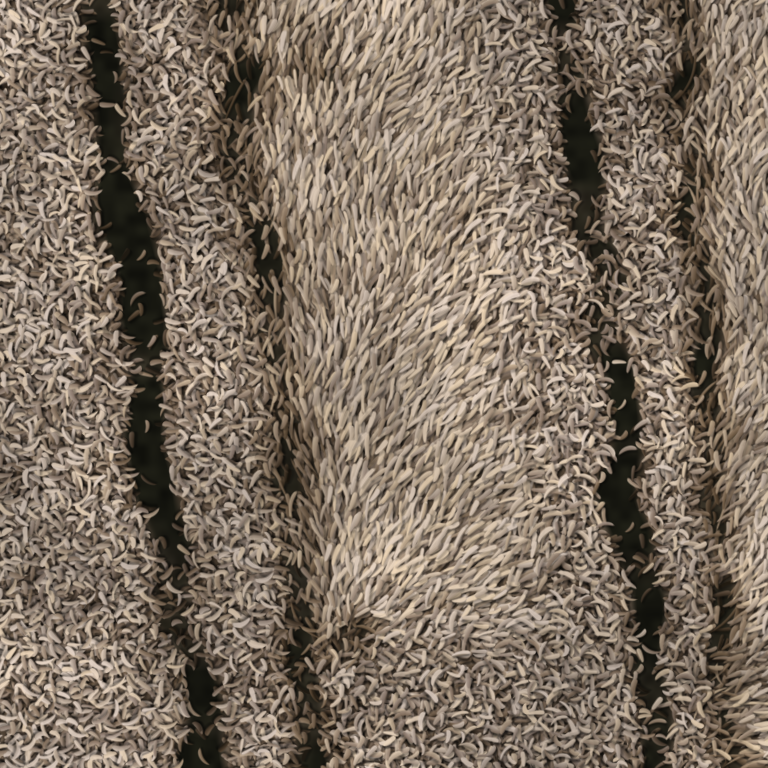
This texture is drawn by a Shadertoy shader. Its source:

```glsl
// Aerial view of a ripe grain field: scattered pale ears, wind-laid fans and dark furrows.

const int EAR_LAYERS = 9;
const int STALK_LAYER = 6;          // stalks are laid just below this ear layer
const float EAR_CELL = 0.0185;
const float EAR_LENGTH = 0.0135;    // half length
const float EAR_WIDTH = 0.0028;     // half width
const float STALK_CELL = 0.042;
const float STALK_LENGTH = 0.037;
const float STALK_WIDTH = 0.0017;
const float SOFTNESS = 0.0016;
const float SHADOW_STRENGTH = 0.32;
const float DEEP_TONE = 0.42;
const float TOP_TONE = 0.86;
const float TONE_SPREAD = 0.56;
const vec2 MAIN_FAN = vec2(0.42, 0.18);
const vec2 RIGHT_FAN = vec2(0.85, 0.10);
const vec3 TAN_TINT = vec3(1.05, 1.0, 0.91);
const vec3 ROSE_TINT = vec3(1.0, 0.985, 1.0);
const vec3 SOIL = vec3(0.085, 0.085, 0.06);

// Dark to light straw
const vec3 STRAW[6] = vec3[6](
    vec3(0.12, 0.10, 0.07), vec3(0.28, 0.23, 0.18), vec3(0.43, 0.37, 0.31),
    vec3(0.56, 0.50, 0.45), vec3(0.69, 0.64, 0.58), vec3(0.83, 0.78, 0.72));

// Each furrow: x at the top, drift toward the bottom, half width, strength
const vec4 FURROWS[4] = vec4[4](
    vec4(0.118, 0.150, 0.024, 1.00), vec4(0.300, 0.112, 0.021, 0.85),
    vec4(0.735, 0.125, 0.023, 1.00), vec4(0.887, 0.065, 0.015, 0.70));

// Shaded hollows: center and radius
const vec3 HOLLOWS[3] = vec3[3](
    vec3(0.47, 0.18, 0.055), vec3(0.41, 0.92, 0.075), vec3(0.38, 0.38, 0.075));

vec3 hash3(vec3 p) {
    p = fract(p * vec3(0.1031, 0.1030, 0.0973));
    p += dot(p, p.yxz + 33.33);
    return fract((p.xxy + p.yxx) * p.zyx);
}

float noise(vec2 p) {
    vec2 i = floor(p), f = fract(p);
    f = f * f * (3.0 - 2.0 * f);
    float a = hash3(vec3(i, 91.0)).x;
    float b = hash3(vec3(i + vec2(1, 0), 91.0)).x;
    float c = hash3(vec3(i + vec2(0, 1), 91.0)).x;
    float d = hash3(vec3(i + vec2(1, 1), 91.0)).x;
    return mix(mix(a, b, f.x), mix(c, d, f.x), f.y);
}

vec3 strawRamp(float tone) {
    float s = clamp(tone, 0.0, 1.0) * 5.0;
    int i = int(min(s, 4.0));
    return mix(STRAW[i], STRAW[i + 1], s - float(i));
}

float furrowOffset(vec2 p, int i) {
    return p.x - FURROWS[i].x - FURROWS[i].y * (1.0 - p.y);
}

// x: bare soil, y: soft shade beside the furrows
vec2 furrowGap(vec2 p) {
    float wobble = (noise(p * vec2(9.0, 14.0) + 40.0) - 0.5) * 0.036;
    float patchy = 0.5 + 1.0 * noise(p * vec2(11.0, 19.0) + 7.0);
    vec2 gap = vec2(0.0);
    for (int i = 0; i < 4; i++) {
        float d = abs(furrowOffset(p, i) + wobble) / FURROWS[i].z;
        gap.x = max(gap.x, FURROWS[i].w * (1.0 - smoothstep(0.6, 1.5, d)));
        float broad = (i == 1 || i == 3) ? 1.0 : 0.4;
        gap.y = max(gap.y, broad * (1.0 - smoothstep(0.8, 3.2, d)));
    }
    for (int i = 0; i < 3; i++) {
        float d = length(p - HOLLOWS[i].xy + wobble) / HOLLOWS[i].z;
        gap = max(gap, vec2(0.5, 0.85) * (1.0 - smoothstep(0.1, 1.0, d)));
    }
    return clamp(gap * patchy, 0.0, 1.0);
}

// How strongly the crop is combed into a common direction
float laidAmount(vec2 p) {
    float x = furrowOffset(p, 1);
    float fan = smoothstep(-0.06, 0.05, x) * (1.0 - smoothstep(0.24, 0.40, x));
    fan *= smoothstep(0.08, 0.28, p.y);
    return max(fan, 0.85 * smoothstep(-0.05, 0.03, furrowOffset(p, 3)));
}

float growthAngle(vec2 p) {
    vec2 d = p - (p.x > 0.8 ? RIGHT_FAN : MAIN_FAN);
    float lean = 0.35 * smoothstep(0.5, 0.95, p.y) * step(p.x, 0.8);
    return atan(max(d.y, 0.0) + 0.04, d.x) - lean + (noise(p * 10.0) - 0.5) * 0.7;
}

// Paints one layer of curved, tapered blades over the colour
void paintLayer(inout vec3 color, vec2 p, float layer, bool stalk) {
    float cell = stalk ? STALK_CELL : EAR_CELL;
    float edge = max(SOFTNESS, 0.7 / iResolution.y);
    float depth = layer / float(EAR_LAYERS - 1);
    vec2 grid = p + vec2(0.37, 0.61) * layer * cell;
    vec2 home = floor(grid / cell);
    for (int k = 0; k < 9; k++) {
        vec2 id = home + vec2(k % 3 - 1, k / 3 - 1);
        vec3 key = vec3(id + 60.0, layer * 17.0 + (stalk ? 211.0 : 3.0));
        vec3 r = hash3(key), s = hash3(key + 131.0);
        vec2 q = grid - (id + r.xy) * cell;
        if (dot(q, q) > cell * cell) continue;
        vec2 center = p - q;

        // Direction and outline
        float laid = laidAmount(center);
        float spread = stalk ? 0.6 : mix(3.0, 0.95, laid);
        float angle = growthAngle(center) + (r.z - 0.5) * spread;
        float c = cos(angle), n = sin(angle);
        q = vec2(c * q.x + n * q.y, c * q.y - n * q.x);
        float len = stalk ? STALK_LENGTH : EAR_LENGTH * mix(0.65, 1.1, s.x) * (1.0 + 0.25 * laid);
        float wide = stalk ? STALK_WIDTH : EAR_WIDTH * mix(0.65, 1.2, s.y);
        float t = q.x / len;
        q.y += (s.x - 0.5) * len * mix(0.9, 0.35, laid) * t * t;
        float outline = wide * (1.0 - t * t * t * t) * (1.0 + 0.3 * t);
        float body = 1.0 - smoothstep(-edge, edge, abs(q.y) - outline);
        float shadow = 1.0 - smoothstep(-edge, 2.0 * edge, abs(q.y + wide) - outline);
        float ends = 1.0 - smoothstep(0.7, 1.0, abs(t));
        body *= ends;
        shadow *= ends;
        if (max(body, shadow) <= 0.0) continue;

        // Bare soil and stalk cover
        vec2 gap = furrowGap(center);
        float cover = stalk ? 0.95 * gap.y * laid + 0.2 * laid : 1.0 - 0.97 * gap.x;
        if (hash3(key + 57.0).x > cover) continue;

        // Light and tint
        float tone = mix(DEEP_TONE, TOP_TONE, depth) + (s.z - 0.5) * TONE_SPREAD * (1.0 - 0.2 * laid);
        tone += 0.12 * clamp(q.y / wide, -1.0, 1.0) + 0.07 * t;
        tone += 0.07 * laid - 0.26 * gap.y - 0.15 * gap.x;
        tone += 0.22 * (noise(center * 26.0) - 0.5);
        float warm = clamp(0.3 + 0.2 * laid + 0.35 * gap.y + (r.y - 0.5) * 0.9, 0.0, 1.0);
        vec3 blade = strawRamp(tone) * mix(ROSE_TINT, TAN_TINT, stalk ? 1.0 : warm);
        color *= 1.0 - SHADOW_STRENGTH * (1.0 - 0.3 * laid) * shadow;
        color = mix(color, blade, body * 0.92);
    }
}

void mainImage(out vec4 fragColor, in vec2 fragCoord) {
    vec2 p = fragCoord / iResolution.y;

    // Soil and dim undergrowth
    vec2 gap = furrowGap(p);
    vec3 undergrowth = strawRamp(0.12 + 0.32 * noise(p * 85.0));
    vec3 color = mix(undergrowth, SOIL * (0.7 + 0.7 * noise(p * 70.0)), gap.x);

    // Ears from the ground up, with long stalks between
    for (int i = 0; i < EAR_LAYERS; i++) {
        if (i == STALK_LAYER) paintLayer(color, p, float(i), true);
        paintLayer(color, p, float(i), false);
    }

    // Broad uneven light
    color *= 0.90 + 0.22 * noise(p * 8.0 + 3.0);
    fragColor = vec4(clamp(color, 0.0, 1.0), 1.0);
}
```
